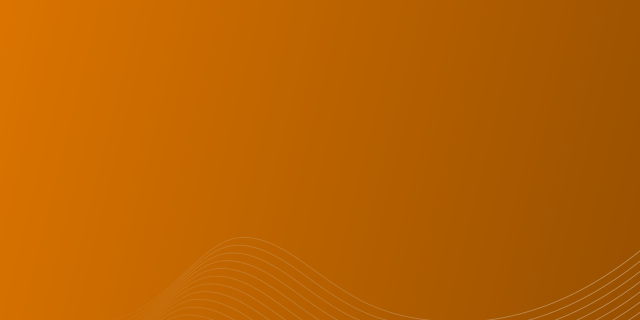
Write a Shadertoy shader that draws this background.

```glsl
// An amber backdrop that darkens from upper left to lower right, with a fan
// of fine pale contour lines: one wave curve (hump, trough, rising tail)
// is repeated with a sideways and downward shift per line.

#define LINE_COUNT 13
#define LINE_DROP 0.0242
#define LINE_HALF_WIDTH 0.0013
#define HUMP_X 0.76
#define HUMP_TOP 0.258
#define TAIL_START 1.38
#define GRADIENT_TILT 0.25
#define AMBER_LIGHT vec3(0.858, 0.453, 0.0)
#define AMBER_DARK vec3(0.597, 0.313, 0.0)
#define LINE_COLOR vec3(0.83, 0.74, 0.64)

// Height of the uppermost wave: a lopsided bell plus a rising tail.
float waveHeight(float x) {
    float d = x - HUMP_X;
    float base = d < 0.0 ? -0.026 : -0.0104;
    float width = d < 0.0 ? 0.26 : 0.32;
    float bell = (HUMP_TOP - base) * exp(-d * d / (width * width));
    float tail = 0.2266 * pow(max(x - TAIL_START, 0.0) / 0.62, 2.2);
    return base + bell + tail;
}

// Height of one line in the fan; the sideways shift turns round in the trough.
float lineHeight(float x, float index) {
    float shift = mix(-0.0174, 0.0104, smoothstep(1.04, 1.69, x));
    return waveHeight(x - index * shift) - index * LINE_DROP;
}

// Smooth coverage of a thin line, dimmed when thinner than a pixel.
float lineCoverage(vec2 p, float index, float pixel) {
    const float e = 0.002;
    float y = lineHeight(p.x, index);
    float slope = (lineHeight(p.x + e, index) - y) / e;
    float dist = abs(p.y - y) / sqrt(1.0 + slope * slope);
    float edge = clamp((LINE_HALF_WIDTH + 0.5 * pixel - dist) / pixel, 0.0, 1.0);
    return min(edge, 2.0 * LINE_HALF_WIDTH / pixel);
}

void mainImage(out vec4 fragColor, in vec2 fragCoord) {
    // Canvas space: two units wide, one unit high
    vec2 p = fragCoord / iResolution.xy * vec2(2.0, 1.0);
    float pixel = 1.0 / iResolution.y;

    // Tilted background gradient
    float t = (p.x + GRADIENT_TILT * (1.0 - p.y)) / (2.0 + GRADIENT_TILT);
    vec3 color = mix(AMBER_LIGHT, AMBER_DARK, t);

    // Contour lines, faint at the left and clearer towards the right
    float opacity = mix(0.06, 0.28, smoothstep(0.3, 0.85, p.x));
    opacity += 0.3 * smoothstep(0.9, 2.0, p.x);
    for (int i = 0; i < LINE_COUNT; i++) {
        float coverage = lineCoverage(p, float(i), pixel);
        color = mix(color, LINE_COLOR, coverage * opacity);
    }

    fragColor = vec4(color, 1.0);
}
```
